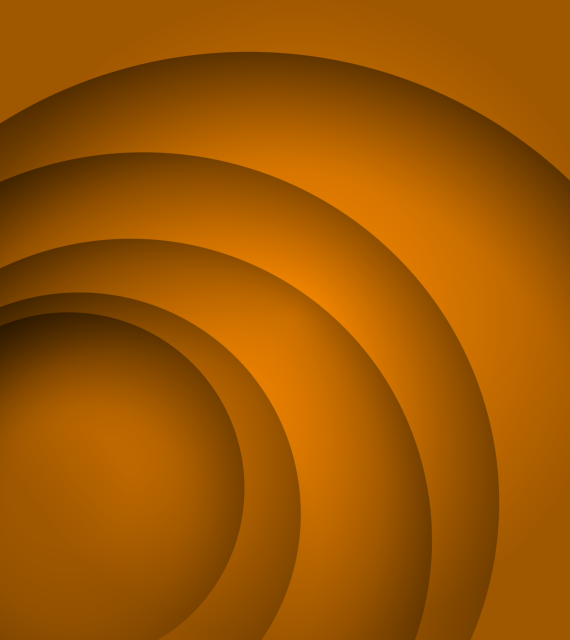
A Shadertoy shader for this background:

```glsl
// Nested amber discs, each sunk below the one around it, over a soft radial glow.
// Every disc multiplies the light by a shadow that is deepest at its rim,
// heavier on the upper side away from the glow; the shadows accumulate.

const vec3 AMBER = vec3(1.0, 0.548, 0.0);

// Glow, in units of the canvas height
const vec2 GLOW_CENTER = vec2(0.462, 0.505);
const float GLOW_RADIUS = 0.508;
const float GLOW_PEAK = 1.02;
const float GLOW_BASE = 0.622;

// Rim shadow
const float SHADOW_WIDTH = 0.182;
const float SHADOW_FADE = 1.3;    // exponent of the inward fade
const float SHADOW_SIDE = 0.32;   // strength where the rim faces sideways
const float SHADOW_LIFT = 0.18;   // added where the rim faces up, far from the glow

// Discs from outer to inner: center.xy, radii.xy
const int DISC_COUNT = 5;
const vec4 DISCS[DISC_COUNT] = vec4[DISC_COUNT](
    vec4(0.388, 0.191, 0.728, 0.728),
    vec4(0.224, 0.215, 0.556, 0.547),
    vec4(0.204, 0.156, 0.471, 0.471),
    vec4(0.124, 0.197, 0.346, 0.346),
    vec4(0.107, 0.237, 0.275, 0.275)
);

// 0 at the heart of the glow, 1 where it has died out
float glowDistance(vec2 p) {
    return clamp(length(p - GLOW_CENTER) / GLOW_RADIUS, 0.0, 1.0);
}

// Light kept by one disc: 1 outside it, darkest just inside the rim
float discLight(vec2 p, vec4 disc, float pixel) {
    vec2 q = (p - disc.xy) / disc.zw;
    float reach = length(q);
    float depth = (1.0 - reach) * disc.w;
    float facingUp = q.y / max(reach, 0.001);
    float strength = SHADOW_SIDE + SHADOW_LIFT * facingUp * glowDistance(p);
    float fade = pow(1.0 - clamp(depth / SHADOW_WIDTH, 0.0, 1.0), SHADOW_FADE);
    float coverage = smoothstep(-0.75 * pixel, 0.75 * pixel, depth);
    return 1.0 - strength * fade * coverage;
}

void mainImage(out vec4 fragColor, in vec2 fragCoord) {
    vec2 p = fragCoord / iResolution.y;
    float pixel = 1.0 / iResolution.y;

    float light = mix(GLOW_PEAK, GLOW_BASE, glowDistance(p));
    for (int i = 0; i < DISC_COUNT; i++) {
        light *= discLight(p, DISCS[i], pixel);
    }
    fragColor = vec4(AMBER * light, 1.0);
}
```
